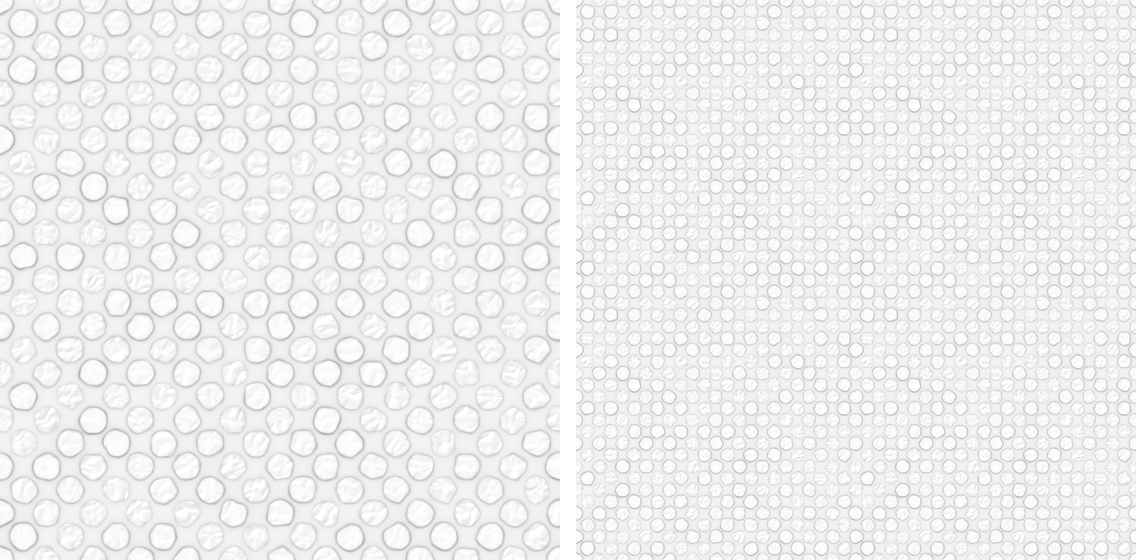
Left, the tile; right, the same tile 2 across and 2 down.
Reproduce this texture procedurally as a Shadertoy shader.

```glsl
// Tiling white bubble wrap: staggered dented bubbles with creased film and soft grey rims.
#define LATTICE 24.0       // half-steps across the tile (even): 12 bubbles per row, 24 rows
#define RADIUS 0.57        // bubble radius in half-steps
#define GROUND 0.960       // flat film brightness
#define FILM 0.987         // bubble top brightness
#define RIM_DARK 0.145     // darkness of the rim of a full bubble
#define RIM_WIDTH 0.060    // rim softness on the outer side
#define HALO_DARK 0.040    // shade around each bubble
#define HALO_WIDTH 0.16    // reach of that shade
#define WRINKLE 0.024      // contrast of the creases
#define SIDES 6            // flattened sides that may cut the outline

const float TAU = 6.2831853;

// Two random values in 0..1 from a non-negative whole-number point
vec2 hash2(vec2 p) {
    uvec2 q = uvec2(p) * uvec2(1597u, 3812u) + uvec2(7919u, 1013u);
    q = q * 1664525u + 1013904223u;
    q.x += q.y * 1664525u;
    q.y += q.x * 1664525u;
    q ^= q >> 16u;
    q.x += q.y * 1664525u;
    q.y += q.x * 1664525u;
    q ^= q >> 16u;
    return vec2(q & 65535u) / 65535.0;
}

float gradientAt(vec2 corner, vec2 offset, float period) {
    float angle = TAU * hash2(mod(corner, period)).x;
    return dot(vec2(cos(angle), sin(angle)), offset);
}

// Gradient noise that wraps after a whole period
float noise(vec2 p, float period) {
    vec2 i = floor(p), f = p - i;
    vec2 u = f * f * f * (f * (f * 6.0 - 15.0) + 10.0);
    vec2 e = vec2(1.0, 0.0);
    return mix(mix(gradientAt(i, f, period), gradientAt(i + e, f - e, period), u.x),
               mix(gradientAt(i + e.yx, f - e.yx, period), gradientAt(i + 1.0, f - 1.0, period), u.x), u.y);
}

float smoothMax(float a, float b, float k) {
    float h = max(k - abs(a - b), 0.0) / k;
    return max(a, b) + 0.25 * k * h * h;
}

// Signed distance to a rounded outline with a few flattened sides
float bubbleDistance(vec2 p, vec2 id, vec2 seed, float fullness) {
    float radius = RADIUS * (0.99 + 0.03 * fullness);
    float d = length(p) - radius;
    for (int k = 0; k < SIDES; k++) {
        vec2 rnd = hash2(id + 50.0 * float(k + 1));
        float angle = (float(k) + rnd.x) * TAU / float(SIDES);
        float reach = radius * (mix(0.82, 1.15, rnd.y) + 0.05 * fullness);
        d = smoothMax(d, dot(p, vec2(cos(angle), sin(angle))) - reach, 0.06);
    }
    return d + 0.07 * noise(p * 1.8 + seed, 64.0);
}

// Fold with a slightly rounded crease
float fold(vec2 p) {
    float n = noise(p, 64.0);
    return sqrt(n * n + 0.0008);
}

// Folded film height: a few broad facets with creases between them
float crumple(vec2 p, vec2 seed) {
    vec2 bend = vec2(noise(p * 1.5 + seed, 64.0), noise(p * 1.5 + seed + 9.0, 64.0));
    vec2 q = p + 0.2 * bend;
    return fold(q * 1.7 + seed + 17.0) + 0.35 * fold(q * 2.9 + seed + 31.0);
}

// Brightness inside a bubble, lit from the upper left
float filmShade(vec2 p, float d, vec2 seed, float fullness) {
    float e = 0.03;
    float h = crumple(p, seed);
    vec2 slope = vec2(crumple(p + vec2(e, 0.0), seed), crumple(p + vec2(0.0, e), seed)) - h;
    float light = dot(slope / e, vec2(0.6, -0.8));
    float slack = mix(1.2, 0.3, fullness);
    float edge = 0.03 * exp(d / 0.1);
    return FILM - 0.02 * (1.0 - fullness) + WRINKLE * slack * light - edge;
}

void mainImage(out vec4 fragColor, in vec2 fragCoord) {
    vec2 uv = fragCoord / iResolution.xy;
    vec2 g = uv * LATTICE;
    float pixel = LATTICE / iResolution.x;

    // Flat film with faint smudges
    float ground = GROUND + 0.010 * noise(uv * 6.0, 6.0) + 0.008 * noise(uv * 15.0, 15.0);
    float halo = 0.0, rim = 0.0, cover = 0.0, film = FILM;

    // Bubbles sit on the even points of a checkerboard lattice
    for (int y = -1; y <= 1; y++)
    for (int x = -1; x <= 1; x++) {
        vec2 point = floor(g + 0.5) + vec2(x, y);
        if (mod(point.x + point.y, 2.0) > 0.5) continue;
        vec2 id = mod(point, LATTICE);
        float fullness = hash2(id).x;
        vec2 seed = 50.0 * hash2(id + 400.0);
        vec2 p = g - point - 0.04 * (hash2(id + 700.0) - 0.5);
        float d = bubbleDistance(p, id, seed, fullness);

        // Soft shade outside, and a dark rim that varies along the edge
        float outside = max(d, 0.0);
        float weight = mix(0.5, 1.2, fullness);
        halo += weight * HALO_DARK * (exp(-outside / HALO_WIDTH) + exp(-outside / 0.07));
        float width = d > 0.0 ? RIM_WIDTH : 0.7 * RIM_WIDTH;
        float uneven = 1.0 + 0.9 * noise(p * 2.0 + seed + 5.0, 64.0) + 0.3 * dot(p, vec2(0.3, -0.9));
        rim += RIM_DARK * mix(0.25, 1.0, fullness) * uneven * exp(-d * d / (width * width));

        if (d < pixel) {
            cover = 1.0 - smoothstep(-pixel, pixel, d);
            film = filmShade(p, d, seed, fullness);
        }
    }

    float value = mix(ground - halo, film, cover) - rim;
    fragColor = vec4(vec3(clamp(value, 0.0, 1.0)), 1.0);
}
```
